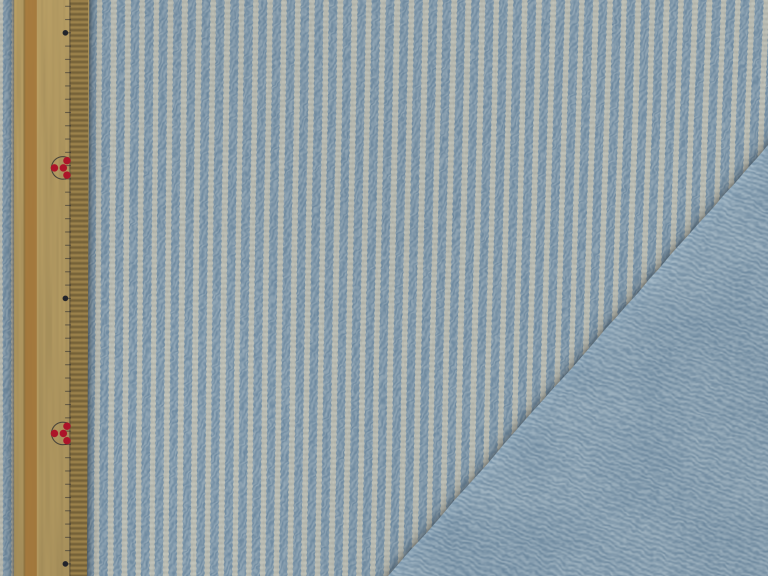
Reproduce this texture procedurally as a WebGL 2 fragment shader.

```glsl
#version 300 es
precision highp float;
uniform vec2 u_resolution;
out vec4 fragColor;

// Lengths are fractions of the canvas height.
#define STRIPE_PITCH 0.0243
#define STRIPE_WIDTH 0.40
#define STRIPE_START 0.170
#define STRIPE_LEAN 0.028
#define TWILL_PITCH 0.0095
#define DENIM_PITCH 0.0098
#define RULER_LEFT 0.0245
#define RULER_RIGHT 0.1530
#define MARK_PITCH 0.4610
#define COMB_PITCH 0.0092

const vec3 ECRU = vec3(0.745, 0.75, 0.71);
const vec3 PALE_BLUE = vec3(0.60, 0.675, 0.725);
const vec3 DEEP_BLUE = vec3(0.42, 0.53, 0.62);
const vec3 WOOD = vec3(0.68, 0.585, 0.37);
const vec3 DARK_WOOD = vec3(0.53, 0.44, 0.25);
const vec3 GROOVE = vec3(0.64, 0.46, 0.22);
const vec3 INK = vec3(0.13, 0.14, 0.17);
const vec3 BERRY = vec3(0.68, 0.08, 0.16);

float pixel;

float hash(vec2 p) {
  p = fract(p * vec2(0.1031, 0.1137));
  p += dot(p, p.yx + 33.33);
  return fract((p.x + p.y) * p.x * 37.7);
}

float noise(vec2 p) {
  vec2 i = floor(p), f = fract(p);
  f = f * f * (3.0 - 2.0 * f);
  return mix(mix(hash(i), hash(i + vec2(1, 0)), f.x),
             mix(hash(i + vec2(0, 1)), hash(i + 1.0), f.x), f.y);
}

// Coverage of the inside of a signed distance.
float fill(float d) { return 1.0 - smoothstep(-0.7 * pixel, 0.7 * pixel, d); }

float band(float x, float a, float b) { return fill(max(a - x, x - b)); }

float wave(float x) { return 0.5 + 0.5 * cos(6.28318 * x); }

vec3 stripedCloth(vec2 p) {
  float x = p.x - STRIPE_LEAN * p.x * (p.y - 0.5) - STRIPE_START;
  x += 0.0016 * (noise(vec2(p.x * 9.0, p.y * 5.0)) - 0.5);
  float id = floor(x / STRIPE_PITCH + 0.5);
  float offset = abs(x - id * STRIPE_PITCH);

  // Steep twill, broken by uneven yarn
  float twill = wave((p.x - 0.55 * p.y) / TWILL_PITCH + noise(p * 130.0));
  float yarn = noise(p * vec2(330.0, 210.0));
  float shade = 0.14 + 0.42 * twill + 0.42 * yarn;
  vec3 blue = mix(PALE_BLUE, DEEP_BLUE, shade);

  // Pale stripe with a braided edge
  float braid = wave(p.y / 0.0092 + id * 0.37);
  float halfWidth = 0.5 * STRIPE_PITCH * (STRIPE_WIDTH + 0.05 * (hash(vec2(id + 90.0, 3.0)) - 0.5));
  float pale = fill(offset - halfWidth - 0.0011 * (braid - 0.5));
  vec3 ecru = ECRU * (0.95 + 0.06 * braid + 0.05 * (yarn - 0.5));
  return mix(blue, ecru, pale * 0.95);
}

vec3 denimBack(vec2 p) {
  float wobble = 0.8 * noise(p * 55.0) + 0.4 * noise(p * 140.0);
  float twill = wave((p.y + 0.42 * p.x) / DENIM_PITCH + wobble);
  float yarn = noise(p * vec2(190.0, 330.0));
  float cloud = noise(p * 14.0) - 0.5;
  return mix(PALE_BLUE * 1.04, DEEP_BLUE, 0.05 + 0.46 * twill + 0.38 * yarn + 0.2 * cloud);
}

vec3 ruler(vec2 p) {
  float grain = noise(p * vec2(260.0, 7.0)) - 0.5;
  vec3 c = WOOD * (1.0 + 0.07 * grain + 0.05 * (p.y - 0.5));
  c = mix(c, GROOVE, 0.85 * band(p.x, 0.042, 0.064));
  c = mix(c, DARK_WOOD, 0.6 * band(p.x, 0.0405, 0.044));
  c = mix(c, WOOD * 1.1, 0.5 * band(p.x, 0.064, 0.067));

  // Fine comb and longer ticks
  float comb = wave(p.y / COMB_PITCH);
  c = mix(c, DARK_WOOD * (1.14 - 0.32 * comb), 0.9 * band(p.x, 0.121, RULER_RIGHT));
  float tick = abs(mod(p.y - 0.021, MARK_PITCH / 20.0) - MARK_PITCH / 40.0);
  c = mix(c, INK, 0.55 * fill(MARK_PITCH / 40.0 - 0.0009 - tick) * band(p.x, 0.113, 0.123));
  c = mix(c, INK, 0.5 * band(p.x, 0.1205, 0.1222));

  // Dark dots and berry clusters alternate
  float dotY = mod(p.y - 0.021 + 0.5 * MARK_PITCH, MARK_PITCH) - 0.5 * MARK_PITCH;
  c = mix(c, INK, fill(length(vec2(p.x - 0.1135, dotY)) - 0.0048));
  vec2 q = vec2(p.x - 0.109, mod(p.y - 0.021, MARK_PITCH) - 0.5 * MARK_PITCH + 0.004);
  float ring = abs(length(q) - 0.0195) - 0.0009;
  c = mix(c, INK, 0.75 * fill(max(ring, q.x - 0.011)));
  for (int i = 0; i < 4; i++) {
    float a = 2.0944 * float(i) + 1.0472;
    vec2 center = i == 3 ? vec2(0.001, 0.0) : 0.0145 * vec2(cos(a), sin(a));
    c = mix(c, BERRY, fill(length(q - center) - 0.0064));
  }
  return c;
}

void main() {
  vec2 p = gl_FragCoord.xy / u_resolution.y;
  pixel = 1.0 / u_resolution.y;

  // Folded corner with a shadow along its edge
  float fold = dot(p - vec2(0.6736, 0.0), normalize(vec2(0.7483, -0.6597)));
  fold += 0.002 * (noise(p * 25.0) - 0.5);
  vec3 c = stripedCloth(p) * (1.0 - 0.32 * exp(-max(-fold, 0.0) / 0.008));
  vec3 back = denimBack(p) * (1.0 + 0.06 * exp(-max(fold, 0.0) / 0.012));
  c = mix(c, back, fill(-fold));

  // Ruler and its contact shadow
  float edge = max(RULER_LEFT - p.x, p.x - RULER_RIGHT - 0.004 * (p.y - 0.5));
  c *= 1.0 - 0.4 * exp(-max(edge, 0.0) / 0.006);
  c = mix(c, ruler(p), fill(edge));

  c *= 0.985 + 0.03 * noise(p * 3.0);
  fragColor = vec4(c, 1.0);
}
```
